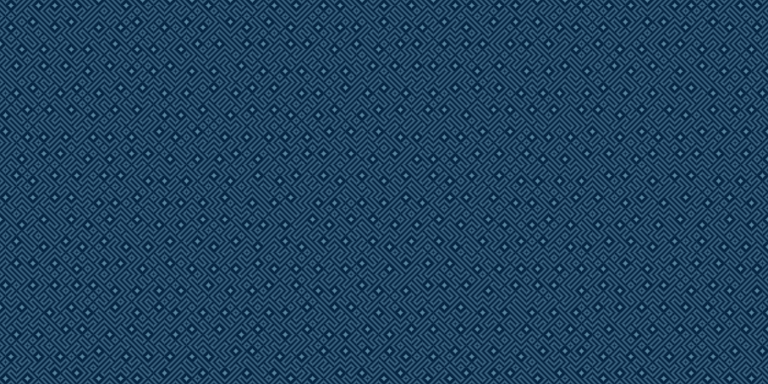
Give the GLSL for this pattern, as a WebGL 2 fragment shader.

```glsl
#version 300 es
precision highp float;

uniform vec2 u_resolution;
out vec4 outColor;

const float CELLS_PER_HEIGHT = 70.0;
const float BLOCK = 4.0;             // tiles per block, each block holds one dot
const float ROW_SHIFT = 1.0;         // sideways step of each row of blocks
const float LINE_HALF_WIDTH = 0.175;
const float DOT_RADIUS = 0.33;

const vec3 NAVY = vec3(0.024, 0.146, 0.260);
const vec3 STEEL = vec3(0.226, 0.378, 0.488);
const vec3 PALE = vec3(0.340, 0.510, 0.610);

float hash(vec2 p) {
    vec3 q = fract(p.xyx * vec3(0.1031, 0.1030, 0.0973));
    q += dot(q, q.yzx + 33.33);
    return fract((q.x + q.y) * q.z);
}

// Jittered dot position inside the slanted block that holds the tile
vec2 dotCentre(vec2 tile) {
    float row = floor(tile.y / BLOCK);
    vec2 shift = vec2(row * ROW_SHIFT, 0.0);
    vec2 block = floor((tile - shift) / BLOCK);
    vec2 jitter = vec2(hash(block + 41.0), hash(block + 83.0));
    return block * BLOCK + shift + 1.0 + floor(jitter * 2.0);
}

// True if the tile cuts its lower left and upper right corners
bool cutsRising(vec2 tile, vec2 centre) {
    vec2 side = tile + 0.5 - centre;
    bool besideDot = max(abs(side.x), abs(side.y)) < 1.0;
    return besideDot ? side.x * side.y > 0.0 : hash(tile + 17.0) < 0.5;
}

// Nearest of the two corners that the tile cuts
vec2 cutCorner(vec2 tile, vec2 local, bool rising) {
    if (rising) {
        return tile + vec2(step(1.0, local.x + local.y));
    }
    return tile + (local.x > local.y ? vec2(1.0, 0.0) : vec2(0.0, 1.0));
}

// Distance from a corner along the diagonal direction
float diamond(vec2 p) {
    return (abs(p.x) + abs(p.y)) * 0.70711;
}

float fill(float dist, float soft) {
    return 1.0 - smoothstep(-soft, soft, dist);
}

void main() {
    vec2 grid = gl_FragCoord.xy / u_resolution.y * CELLS_PER_HEIGHT;
    float soft = CELLS_PER_HEIGHT / u_resolution.y;

    vec2 tile = floor(grid);
    vec2 centre = dotCentre(tile);
    vec2 corner = cutCorner(tile, grid - tile, cutsRising(tile, centre));
    float reach = diamond(grid - corner);

    // Dots fill their loop, all other cuts join into paths
    bool isDot = distance(corner, centre) < 0.5;
    float path = abs(reach - 0.35355) - LINE_HALF_WIDTH;
    float dist = isDot ? reach - DOT_RADIUS : path;
    vec3 ink = isDot ? PALE : STEEL;

    outColor = vec4(mix(NAVY, ink, fill(dist, soft)), 1.0);
}
```
